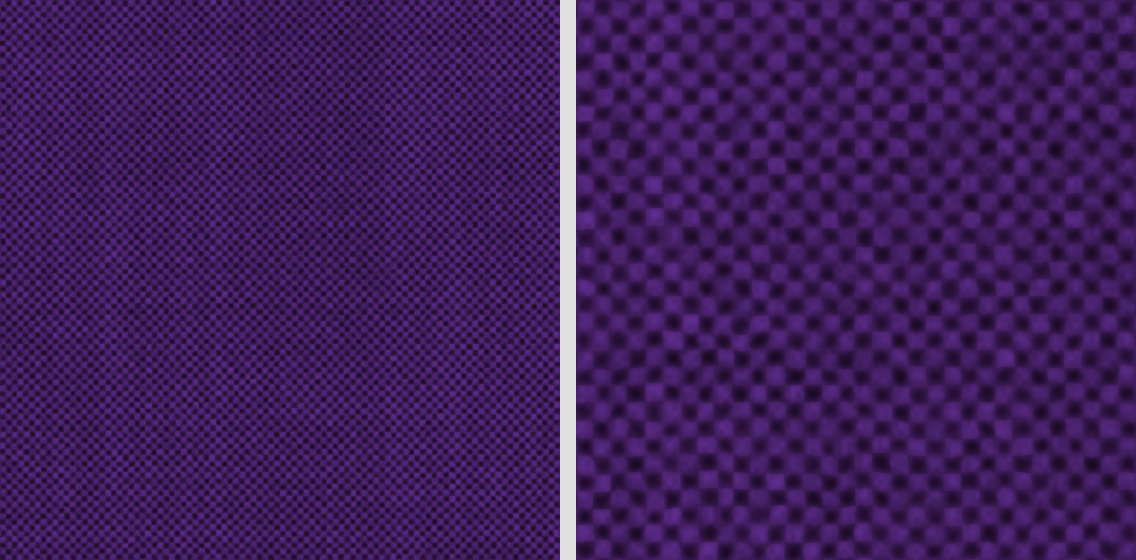
Left: the whole. Right: its middle third, enlarged.
Write a Shadertoy shader that draws this texture.

```glsl
// Draws a fine purple plain-weave cloth with raised pads and shadowed gaps.

const float THREADS = 96.0;   // threads across and down; the weave repeats every two
const float PI = 3.14159265;

const vec3 SHADOW = vec3(0.130, 0.050, 0.180);
const vec3 BODY   = vec3(0.248, 0.110, 0.358);
const vec3 LIGHT  = vec3(0.330, 0.154, 0.495);

float hash(vec2 p) {
    return fract(sin(dot(p, vec2(127.1, 311.7))) * 43758.5453);
}

float valueNoise(vec2 p) {
    vec2 i = floor(p);
    vec2 f = fract(p);
    f = f * f * (3.0 - 2.0 * f);
    float low  = mix(hash(i), hash(i + vec2(1.0, 0.0)), f.x);
    float high = mix(hash(i + vec2(0.0, 1.0)), hash(i + 1.0), f.x);
    return mix(low, high, f.y);
}

// Soft rounded bump: 1 at the centre of a cell, 0 on its border
float bump(vec2 local, float softness) {
    vec2 c = max(cos(PI * local), 0.0);
    return pow(c.x * c.y, softness);
}

// Colour of one crossing: a lit pad or a dark gap of varying depth
vec3 crossing(vec2 local, float raised, float depth) {
    vec3 pad = mix(BODY, LIGHT, bump(local, 0.5) * (0.92 + 0.45 * local.y));
    vec3 gap = mix(BODY, SHADOW, bump(local, 0.9) * depth);
    return mix(gap, pad, raised);
}

// Uneven brightness of whole threads and single crossings
float threadWear(vec2 cell) {
    float column = hash(vec2(cell.x, 17.0)) - 0.5;
    float row = hash(vec2(53.0, cell.y)) - 0.5;
    float single = hash(cell + 7.0) - 0.5;
    return 0.09 * column + 0.07 * row + 0.13 * single;
}

// Slow drift of brightness over the cloth
float clothDrift(vec2 p) {
    float patches = valueNoise(p / 14.0) - 0.5;
    float streaks = valueNoise(vec2(p.x / 4.0, p.y / 40.0) + 31.0) - 0.5;
    return 0.07 * patches + 0.06 * streaks;
}

void mainImage(out vec4 fragColor, in vec2 fragCoord) {
    vec2 p = fragCoord / iResolution.xy * THREADS;

    // Slight waviness of the threads
    vec2 wave = vec2(valueNoise(p * 0.6 + 11.0), valueNoise(p * 0.6 + 71.0)) - 0.5;
    vec2 q = p + 0.3 * wave;
    vec2 cell = floor(q);
    vec2 local = fract(q) - 0.5;

    // Checkerboard of raised and sunken crossings
    float raised = mod(cell.x + cell.y, 2.0);
    float depth = 0.8 + 0.4 * hash(cell + 29.0);
    vec3 color = crossing(local, raised, depth);

    // Wear, drift and fibre grain
    float grain = 0.22 * (valueNoise(p * vec2(3.4, 2.8)) - 0.5);
    color *= 1.0 + threadWear(cell) + clothDrift(p) + grain;

    fragColor = vec4(color, 1.0);
}
```
